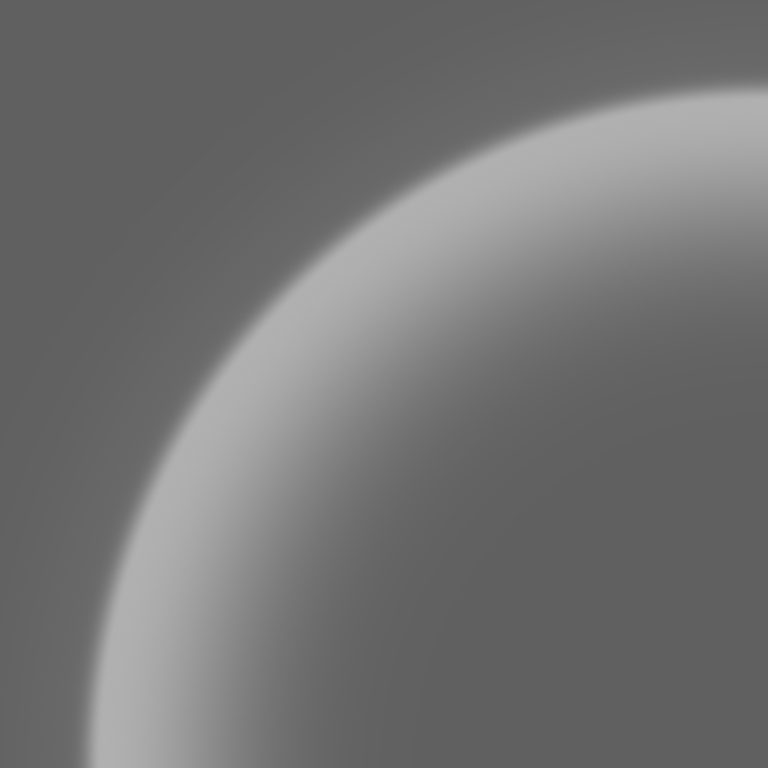
Give the GLSL for this background, as a Shadertoy shader.

```glsl
// A soft grey arc of light around the lower right corner, crisp outside and fading inward.

const vec3  BASE_COLOR   = vec3(0.376);
const vec3  GLOW_COLOR   = vec3(0.690);
const float ARC_RADIUS   = 0.868;  // in canvas heights, from the lower right corner
const float INNER_FADE   = 0.184;  // width of the falloff towards the centre
const float OUTER_FADE   = 0.021;  // width of the tight outer falloff
const float HALO_FADE    = 0.130;  // width of the faint outer halo
const float HALO_AMOUNT  = 0.12;   // share of the outer light held by the halo
const float GRAIN_AMOUNT = 0.006;

float hash(vec2 p) {
    return fract(sin(dot(p, vec2(12.9898, 78.233))) * 43758.5453);
}

float gaussian(float x, float width) {
    float t = x / width;
    return exp(-t * t);
}

// Light at a signed distance from the arc, positive on the outside
float arcGlow(float d) {
    float inner = gaussian(d, INNER_FADE);
    float outer = mix(gaussian(d, OUTER_FADE), gaussian(d, HALO_FADE), HALO_AMOUNT);
    return d < 0.0 ? inner : outer;
}

void mainImage(out vec4 fragColor, in vec2 fragCoord) {
    // Position relative to the lower right corner
    vec2 p = (fragCoord - vec2(iResolution.x, 0.0)) / iResolution.y;

    float glow = arcGlow(length(p) - ARC_RADIUS);
    vec3 color = mix(BASE_COLOR, GLOW_COLOR, glow);

    // Fine grain on the lit area breaks up banding
    float grain = hash(fragCoord / iResolution.y) - 0.5;
    color += grain * GRAIN_AMOUNT * smoothstep(0.0, 0.2, glow);

    fragColor = vec4(color, 1.0);
}
```
